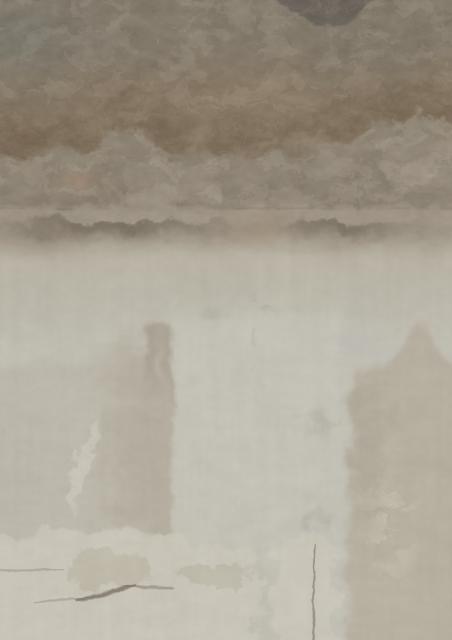
Write a WebGL 1 fragment shader that draws this texture.

```glsl
precision highp float;
// Weathered plaster wall: brown peeling band above pale, patched and cracked limewash.
uniform vec2 u_resolution;

vec2 hashGradient(vec2 cell) {
  vec2 h = vec2(dot(cell, vec2(127.1, 311.7)), dot(cell, vec2(269.5, 183.3)));
  return fract(sin(h) * 43758.5) * 2.0 - 1.0;
}

float gradientNoise(vec2 p) {
  vec2 i = floor(p), f = fract(p), e = vec2(1, 0);
  vec2 u = f * f * f * (f * (f * 6.0 - 15.0) + 10.0);
  float low = mix(dot(hashGradient(i), f), dot(hashGradient(i + e), f - e), u.x);
  float high = mix(dot(hashGradient(i + e.yx), f - e.yx), dot(hashGradient(i + 1.0), f - 1.0), u.x);
  return mix(low, high, u.y);
}

float fbm(vec2 p) {
  float sum = 0.0, amplitude = 0.6;
  for (int i = 0; i < 5; i++) {
    sum += amplitude * gradientNoise(p);
    p = mat2(1.6, 1.2, -1.2, 1.6) * p + 7.3;
    amplitude *= 0.56;
  }
  return sum;
}

float bump(float x, float center, float width) {
  float d = (x - center) / width;
  return exp(-d * d);
}

// Soft rounded rectangle spanning lo to hi
float patchMask(vec2 p, vec2 lo, vec2 hi, float soft) {
  vec2 d = abs(p - 0.5 * (lo + hi)) - 0.5 * (hi - lo) + 0.014;
  return 1.0 - smoothstep(-soft, soft, length(max(d, 0.0)) + min(max(d.x, d.y), 0.0) - 0.014);
}

float blob(vec2 p, vec2 center, vec2 radius) {
  vec2 d = (p - center) / radius;
  return exp(-dot(d, d));
}

// Tapered stroke from a to b
float stroke(vec2 p, vec2 a, vec2 b, float width) {
  vec2 ab = b - a;
  float t = clamp(dot(p - a, ab) / dot(ab, ab), 0.0, 1.0);
  float w = width * (0.3 + 2.8 * t * (1.0 - t));
  return 1.0 - smoothstep(0.2 * w, w + 0.0015, length(p - a - ab * t));
}

void main() {
  // Height is one unit, y runs downward
  vec2 p = vec2(gl_FragCoord.x, u_resolution.y - gl_FragCoord.y) / u_resolution.y;
  float broad = fbm(p * vec2(6, 8));
  float fine = fbm(p * vec2(22, 42) + 11.0);
  float streak = fbm(p * vec2(55, 5) + 3.0);
  float grain = fbm(p * vec2(75, 95));
  vec2 w = p + 0.02 * vec2(fbm(p * 24.0 + 20.0), fbm(p * 24.0 + 40.0));
  vec2 torn = p + vec2(0.09, 0.05) * vec2(fbm(p * 17.0 + 60.0), fbm(p * 17.0 + 80.0));
  float chips = fbm(torn * vec2(15, 24));

  // Pale lower wall
  vec3 wall = mix(vec3(0.72, 0.70, 0.645), vec3(0.755, 0.745, 0.70), smoothstep(0.4, 0.58, p.y));
  wall = mix(wall, vec3(0.768, 0.76, 0.72), 0.85 * patchMask(w, vec2(0.268, 0.49), vec2(0.54, 0.87), 0.03));
  wall = mix(wall, vec3(0.75, 0.745, 0.715), 0.6 * blob(p, vec2(0.57, 0.54), vec2(0.05, 0.04)));

  // Left worn patch with its brown column
  float rightSide = 1.0 - smoothstep(0.263, 0.27, w.x);
  float leftTop = 0.57 - 0.06 * smoothstep(0.1, 0.23, p.x);
  float leftWorn = rightSide * patchMask(torn, vec2(-0.1, leftTop), vec2(0.31, 0.84), 0.02);
  wall = mix(wall, vec3(0.727, 0.708, 0.655), 0.8 * leftWorn);
  float column = patchMask(w, vec2(0.228, 0.505), vec2(0.269, 0.84), 0.007);
  float strip = rightSide * patchMask(torn, vec2(0.175, 0.55), vec2(0.3, 0.83), 0.03);
  wall = mix(wall, vec3(0.698, 0.667, 0.612), max(0.65 * strip, 0.75 * column));
  wall -= 0.045 * column * (1.0 - smoothstep(0.56, 0.64, p.y)) * (1.0 - blob(w, vec2(0.25, 0.57), vec2(0.009, 0.045)));
  wall += 0.045 * smoothstep(0.25, 0.6, blob(torn, vec2(0.42 - 0.4 * p.y, 0.73), vec2(0.018, 0.07)));

  // Right worn patch rising to a peak
  float rightTop = 0.575 - 0.065 * bump(p.x, 0.655, 0.035);
  float rightWorn = patchMask(mix(w, torn, 0.4), vec2(0.545, rightTop), vec2(0.9, 1.2), 0.012);
  wall = mix(wall, vec3(0.708, 0.678, 0.618), 0.85 * rightWorn);
  wall -= 0.022 * patchMask(torn, vec2(0.555, 0.595), vec2(0.60, 0.83), 0.015);
  wall += 0.05 * smoothstep(0.02, 0.12, chips) * blob(p, vec2(0.61, 0.82), vec2(0.04, 0.08));

  // Fresh plaster and bare gaps along the bottom
  float fresh = patchMask(torn, vec2(-0.1, 0.83 + 0.025 * smoothstep(0.2, 0.36, p.x)), vec2(0.405, 1.2), 0.005);
  fresh = max(fresh, patchMask(torn, vec2(0.432, 0.84), vec2(0.522, 1.2), 0.007));
  wall = mix(wall, vec3(0.795, 0.775, 0.725), 0.8 * fresh);
  float gaps = blob(torn, vec2(0.34, 0.90), vec2(0.07, 0.018)) + blob(torn, vec2(0.17, 0.89), vec2(0.06, 0.03));
  wall = mix(wall, vec3(0.735, 0.71, 0.65), 0.75 * smoothstep(0.32, 0.5, gaps + 0.5 * chips));

  // Small stains down the middle
  float stains = blob(w, vec2(0.33, 0.492), vec2(0.02, 0.01)) + blob(w, vec2(0.417, 0.482), vec2(0.014, 0.004));
  stains += blob(torn, vec2(0.495, 0.66), vec2(0.013, 0.025)) + blob(torn, vec2(0.49, 0.81), vec2(0.018, 0.03));
  stains += blob(w, vec2(0.396, 0.52), vec2(0.005, 0.08)) * smoothstep(-0.1, 0.2, fine);
  wall += 0.02 * broad + 0.026 * fine + 0.02 * streak + 0.014 * grain - 0.045 * stains;

  // Upper band: grey top, brown belt, lighter torn plaster
  vec3 band = mix(vec3(0.525, 0.49, 0.435), vec3(0.535, 0.48, 0.405), smoothstep(0.05, 0.15, p.y + 0.1 * broad));
  band = mix(band, vec3(0.50, 0.49, 0.45), 0.7 * blob(p, vec2(0.02, 0.06), vec2(0.09, 0.07)));
  float beltEdge = 0.243 - 0.045 * bump(p.x, 0.20, 0.05) - 0.062 * bump(p.x, 0.64, 0.11);
  float below = torn.y - beltEdge;
  band -= vec3(0.05, 0.055, 0.055) * bump(below, -0.025, 0.035) * (0.8 + 3.0 * chips);
  band = mix(band, vec3(0.562, 0.522, 0.462), smoothstep(-0.005, 0.006, below));
  band += 0.03 * patchMask(torn, vec2(0.60, 0.21), vec2(0.9, 0.30), 0.005);
  band += 0.03 * patchMask(torn, vec2(0.20, 0.255), vec2(0.34, 0.32), 0.006);
  band += vec3(0.05, 0.01, 0) * blob(w, vec2(0.125, 0.282), vec2(0.03, 0.013));
  float notch = 0.045 * smoothstep(0.42, 0.50, p.x) * (1.0 - smoothstep(0.53, 0.60, p.x));
  band = mix(band, vec3(0.41, 0.385, 0.355), 0.85 * (1.0 - smoothstep(-0.004, 0.004, w.y - notch + 0.004)));
  band += 0.045 * broad + 0.075 * fine + 0.03 * grain + 0.03 * smoothstep(0.03, 0.08, chips) - 0.012;

  // Ledge and smudged transition to the pale wall
  vec3 ledge = vec3(0.62, 0.58, 0.52) + 0.06 * fine + 0.03 * grain;
  float smudge = bump(p.x, 0.19, 0.14) + bump(p.x, 0.53, 0.08);
  smudge *= smoothstep(0.342, 0.350, torn.y) * (1.0 - smoothstep(0.352, 0.39, torn.y));
  ledge -= 0.125 * smudge + 0.05 * blob(w, vec2(0.08, 0.365), vec2(0.05, 0.03));
  ledge = mix(ledge, vec3(0.635, 0.565, 0.49), 0.6 * blob(w, vec2(0.405, 0.365), vec2(0.035)));
  vec3 color = mix(band, ledge, smoothstep(0.318, 0.330, w.y));
  color -= 0.045 * bump(p.y + 0.2 * (w.y - p.y), 0.326, 0.0022) * smoothstep(-0.15, 0.15, fine);
  color = mix(color, wall, smoothstep(0.355, 0.415, p.y + 0.03 * broad));

  // Cracks
  vec2 c = mix(p, w, 0.45);
  float cracks = 0.75 * stroke(c, vec2(0.49, 0.85), vec2(0.489, 1.03), 0.0016);
  cracks += stroke(c, vec2(0.12, 0.938), vec2(0.21, 0.915), 0.005);
  cracks += 0.6 * stroke(c, vec2(0.20, 0.916), vec2(0.268, 0.919), 0.003);
  cracks += 0.4 * stroke(c, vec2(0.055, 0.941), vec2(0.13, 0.935), 0.002);
  cracks += 0.4 * stroke(c, vec2(-0.03, 0.892), vec2(0.10, 0.891), 0.002);
  gl_FragColor = vec4(mix(color, vec3(0.46, 0.42, 0.37), 0.75 * min(cracks, 1.0)), 1);
}
```
